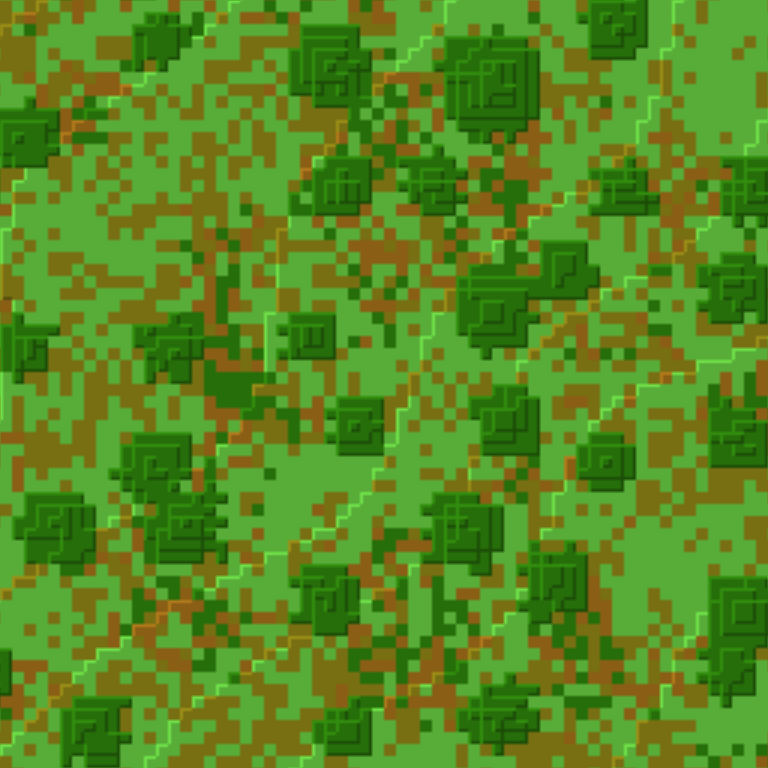
A three.js fragment shader for this texture:

```glsl
varying vec2 vUv;

const float CELLS = 64.0;          // ground blocks across the canvas
const float TEXELS = 4.0;          // texels across one block
const float LIT = 1.3;             // gain on edges facing the light
const float SHADE = 0.7;           // gain on edges facing away

const float TREE_SPACING = 11.0;   // in blocks
const float TREE_MIN = 2.3;
const float TREE_MAX = 3.3;
const float TREE_SHARE = 0.88;
const float RAGGED = 1.0;
const vec2 GROVE_CENTRE = vec2(0.61, 0.89);
const vec2 GROVE_SIZE = vec2(0.28, 0.13);
const float GROVE_GROWTH = 1.5;

const vec2 SLOPE = vec2(4.0, -3.2);
const float HILLS = 1.6;
const float HILL_FREQ = 2.5;

const float SOIL_LEVEL = 0.56;
const float RUST_LEVEL = 0.94;
const float SCRUB_LEVEL = 0.99;

const vec3 GRASS = vec3(0.34, 0.68, 0.22);
const vec3 LEAF = vec3(0.15, 0.43, 0.04);
const vec3 SOIL = vec3(0.47, 0.43, 0.07);
const vec3 RUST = vec3(0.54, 0.37, 0.08);

float hash(vec2 p, float seed) {
  return fract(sin(dot(p, vec2(127.1, 311.7)) + seed * 57.3) * 43758.5453);
}

float noise(vec2 p, float seed) {
  vec2 i = floor(p);
  vec2 f = fract(p);
  f = f * f * (3.0 - 2.0 * f);
  float low = mix(hash(i, seed), hash(i + vec2(1.0, 0.0), seed), f.x);
  float high = mix(hash(i + vec2(0.0, 1.0), seed), hash(i + 1.0, seed), f.x);
  return mix(low, high, f.y);
}

// Stepped height of the tree crowns, zero on open ground
float crownHeight(vec2 cell) {
  vec2 p = cell + 0.5;
  vec2 base = floor(p / TREE_SPACING - 0.5);
  float height = -1.0;
  for (int j = 0; j < 2; j++) {
    for (int i = 0; i < 2; i++) {
      vec2 site = base + vec2(float(i), float(j));
      vec2 jitter = mix(vec2(0.15), vec2(0.85), vec2(hash(site, 1.0), hash(site, 2.0)));
      vec2 centre = (site + jitter) * TREE_SPACING;
      float grove = 1.0 - smoothstep(0.4, 1.0, length((centre / CELLS - GROVE_CENTRE) / GROVE_SIZE));
      float radius = mix(TREE_MIN, TREE_MAX, hash(site, 3.0)) + GROVE_GROWTH * grove;
      radius *= step(hash(site, 4.0), max(TREE_SHARE, grove));
      // Rounded square crown
      vec2 d = abs(p - centre);
      float dist = pow(dot(d * d, d), 1.0 / 3.0);
      float rough = RAGGED * (hash(cell, 5.0) - 0.5) * step(1.0, radius);
      height = max(height, radius - dist + rough);
    }
  }
  return max(0.0, ceil(height));
}

// Terraced terrain with the crowns on top
float surfaceHeight(vec2 cell) {
  vec2 p = cell / CELLS;
  float terrain = dot(p, SLOPE) + HILLS * noise(p * HILL_FREQ, 6.0);
  return floor(terrain) + crownHeight(cell);
}

// Block colours: clustered rust and scrub over speckled grass and soil
vec3 blockColour(vec2 cell) {
  if (crownHeight(cell) > 0.0) return LEAF;
  float patches = 0.6 * noise(cell / 6.0, 7.0);
  float rust = 0.5 * hash(cell, 8.0) + 0.3 * noise(cell * 0.5, 9.0) + patches;
  float scrub = 0.5 * hash(cell, 10.0) + 0.3 * noise(cell * 0.5, 11.0) + patches;
  float soil = 0.55 * hash(cell, 12.0) + 0.45 * noise(cell * 0.45, 13.0)
             + 0.3 * (noise(cell / 9.0, 14.0) - 0.5);
  vec3 colour = mix(GRASS, SOIL, step(SOIL_LEVEL, soil));
  colour = mix(colour, RUST, step(RUST_LEVEL, rust));
  return mix(colour, LEAF, step(SCRUB_LEVEL, scrub));
}

// One texel: block colour with lit and shaded step edges
vec3 texelColour(vec2 texel) {
  vec2 cell = floor((texel + 0.5) / TEXELS);
  vec2 inner = texel - cell * TEXELS;
  float last = TEXELS - 1.5;
  float here = surfaceHeight(cell);
  float gain = 1.0;
  if (inner.x > last && surfaceHeight(cell + vec2(1.0, 0.0)) < here) gain = SHADE;
  if (inner.y < 0.5 && surfaceHeight(cell - vec2(0.0, 1.0)) < here) gain = SHADE;
  if (inner.x < 0.5 && surfaceHeight(cell - vec2(1.0, 0.0)) < here) gain = LIT;
  if (inner.y > last && surfaceHeight(cell + vec2(0.0, 1.0)) < here) gain = LIT;
  return blockColour(cell) * gain;
}

void main() {
  // Bilinear blend of the four nearest texels
  vec2 p = vUv * CELLS * TEXELS - 0.5;
  vec2 t = floor(p);
  vec2 f = p - t;
  vec3 bottom = mix(texelColour(t), texelColour(t + vec2(1.0, 0.0)), f.x);
  vec3 top = mix(texelColour(t + vec2(0.0, 1.0)), texelColour(t + 1.0), f.x);
  gl_FragColor = vec4(mix(bottom, top, f.y), 1.0);
}
```
